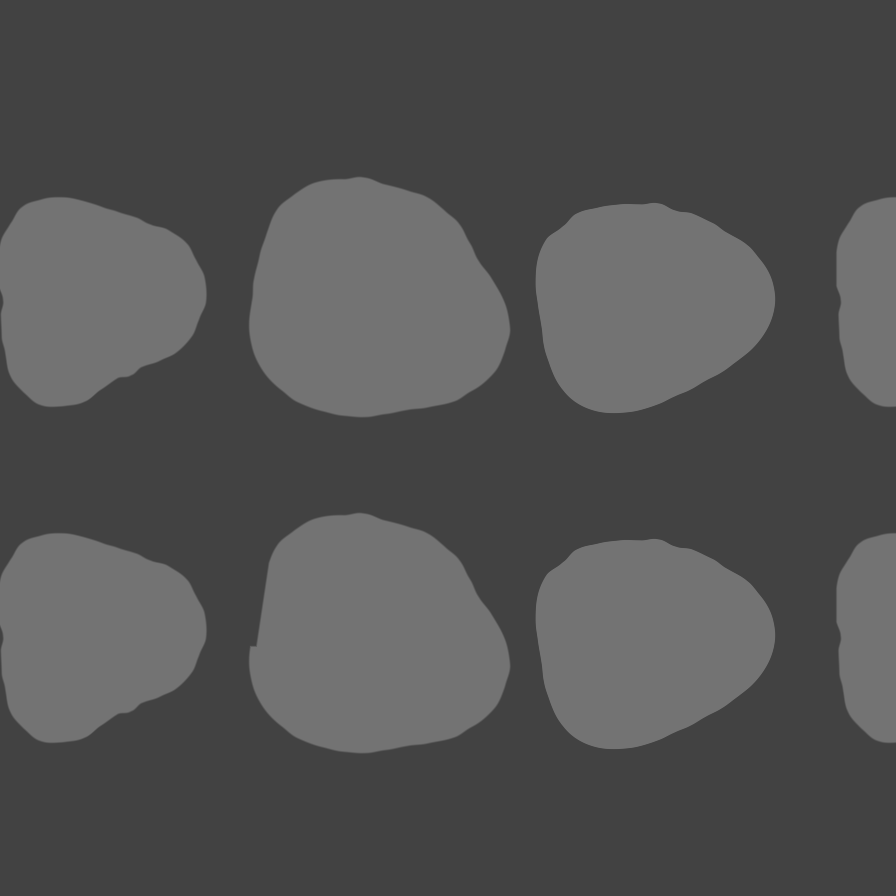
Give the GLSL for this pattern, as a WebGL 2 fragment shader.

```glsl
#version 300 es
precision highp float;

#define UNITS 768.0
#define ROW_PITCH 288.0
#define ROW_BASE 222.0
#define COLUMN_PITCH 718.0
#define CHIPS 34.0
#define EDGE_SOFTNESS 1.1
#define GROUND_COLOR vec3(0.259)
#define STONE_COLOR vec3(0.451)

uniform vec2 u_resolution;
out vec4 fragColor;

const float TAU = 6.2831853;

float hash(vec2 p) {
    return fract(sin(dot(p, vec2(127.1, 311.7))) * 43758.5453);
}

// Noise around the rim, closed over one full turn
float rimNoise(float angle, float seed) {
    float t = (angle / TAU + 0.5) * CHIPS;
    float cell = floor(t);
    float a = hash(vec2(mod(cell, CHIPS), seed));
    float b = hash(vec2(mod(cell + 1.0, CHIPS), seed));
    return mix(a, b, smoothstep(0.1, 0.9, t - cell)) - 0.5;
}

// Offset from a stone centre, repeated across the canvas
vec2 around(vec2 p, vec2 center) {
    vec2 q = p - center;
    q.x = mod(q.x + 0.5 * COLUMN_PITCH, COLUMN_PITCH) - 0.5 * COLUMN_PITCH;
    return q;
}

// Blob whose radius is a sum of five harmonics, plus chipping
float stone(vec2 q, float radius, vec4 cosines, vec4 sines, vec2 fifth, float wear, float seed) {
    float angle = atan(q.y, q.x);
    vec4 k = angle * vec4(1.0, 2.0, 3.0, 4.0);
    float rim = radius + dot(cosines, cos(k)) + dot(sines, sin(k));
    rim += dot(fifth, vec2(cos(5.0 * angle), sin(5.0 * angle)));
    return length(q) - rim - wear * rimNoise(angle, seed);
}

float coverage(float d, float softness) {
    return 1.0 - smoothstep(-softness, softness, d);
}

void main() {
    vec2 p = gl_FragCoord.xy / u_resolution * UNITS;
    float pixel = UNITS / min(u_resolution.x, u_resolution.y);

    // Two rows only, with bare ground above and below
    float row = step(ROW_BASE + 0.5 * ROW_PITCH, p.y);
    p.y -= ROW_BASE + row * ROW_PITCH;

    // Flat-sided stone at the canvas border
    vec2 q = around(p, vec2(80.0, 1.0));
    float flatStone = stone(q, 87.5, vec4(-1.9, 2.0, 10.6, -2.3),
        vec4(2.1, 2.2, 1.8, -1.1), vec2(-0.7, 0.2), 4.0, 3.0);
    flatStone = max(flatStone, -81.0 - q.x);

    // Large stone, its upper left side shaved in the lower row
    q = around(p, vec2(322.0, 0.0));
    float largeStone = stone(q, 106.3, vec4(-3.1, 4.3, 4.0, -2.6),
        vec4(-0.9, -5.1, -6.0, -1.0), vec2(0.1, -2.6), 4.5, 7.0);
    float shave = min(0.15 * q.y - 101.0 - q.x, q.y + 8.0);
    largeStone = max(largeStone, mix(shave, -UNITS, row));

    // Smooth stone with a crisp rim
    q = around(p, vec2(556.0, -4.0));
    float smoothStone = stone(q, 94.4, vec4(-2.0, 7.3, 7.3, -0.2),
        vec4(0.9, 2.6, 2.2, -1.2), vec2(1.2, 1.2), mix(1.0, 4.0, smoothstep(20.0, 60.0, q.y)), 11.0);

    float crisp = 0.6 * pixel;
    float soft = max(EDGE_SOFTNESS, crisp);
    float cover = max(coverage(min(flatStone, largeStone), soft), coverage(smoothStone, crisp));
    fragColor = vec4(mix(GROUND_COLOR, STONE_COLOR, cover), 1.0);
}
```
